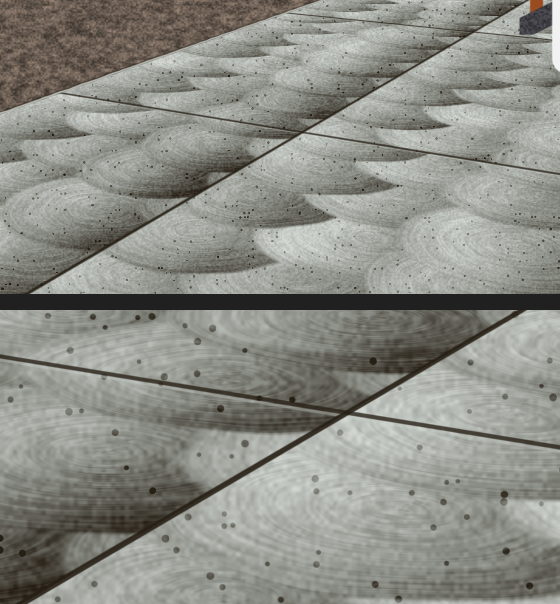
Top, the full canvas; bottom, a detail of the centre.
A WebGL 2 fragment shader for this pattern:

```glsl
#version 300 es
precision highp float;
// Swirl-finished concrete slabs seen in perspective beside a strip of bare soil.
// Two vanishing points give slab coordinates; each slab holds a 3 by 6 lattice of
// overlapping brushed fans, layered from near to far, with grooves, pits and joints.
uniform vec2 u_resolution;
out vec4 outColor;

const vec3 SHADOW = vec3(0.15, 0.12, 0.08);
const vec3 STONE = vec3(0.52, 0.53, 0.50);
const vec3 PALE = vec3(0.82, 0.84, 0.82);
const vec3 SOIL = vec3(0.40, 0.35, 0.31);
const vec3 WOOD = vec3(0.60, 0.30, 0.12);
const vec3 SLATE = vec3(0.25, 0.25, 0.27);
const vec2 FANS = vec2(3.0, 6.0); // fans across and along one slab

float hash(vec2 p) {
  vec3 q = fract(p.xyx * 0.1031);
  q += dot(q, q.yzx + 33.33);
  return fract((q.x + q.y) * q.z);
}

float noise(vec2 p) {
  vec2 i = floor(p), f = fract(p);
  f = f * f * (3.0 - 2.0 * f);
  return mix(mix(hash(i), hash(i + vec2(1, 0)), f.x),
             mix(hash(i + vec2(0, 1)), hash(i + vec2(1, 1)), f.x), f.y);
}

float fbm(vec2 p) {
  float sum = 0.0, gain = 0.5;
  for (int k = 0; k < 4; k++) {
    sum += gain * noise(p);
    p = p * 2.03 + 17.1;
    gain *= 0.5;
  }
  return sum;
}

float box(vec2 p, vec2 halfSize, float radius) {
  vec2 d = abs(p) - halfSize + radius;
  return length(max(d, 0.0)) + min(max(d.x, d.y), 0.0) - radius;
}

// Opacity of a line of given half width, smoothed over one pixel
float line(float dist, float halfWidth, float px) {
  return 1.0 - smoothstep(halfWidth - 0.5 * px, halfWidth + px, abs(dist));
}

// Image position to slab units: one unit per slab in each direction
vec2 toSlab(vec2 p) {
  float depth = 1.619 - p.y;
  vec2 rays = (p.x - vec2(2.851, -5.545)) / depth;
  return (rays - vec2(-1.705, 6.15)) / vec2(1.13, 3.68);
}

// Tone of one fan: bright on the left sweep, dark toward the right tip
float fanTone(vec2 q, float r, float seed) {
  float angle = atan(q.x, -q.y);
  float groove = noise(vec2(r * 34.0 + seed * 50.0, angle * 1.5 + seed * 9.0));
  float fine = noise(vec2(r * 75.0, angle * 2.5 + seed * 31.0));
  float tone = 0.83 - 0.40 * smoothstep(-0.55, 0.75, q.x) - 0.12 * smoothstep(0.6, 1.0, r);
  return tone + 0.13 * (groove - 0.5) + 0.10 * (fine - 0.5) + 0.14 * (seed - 0.5);
}

// Fans of one slab, painted in order so that farther ones lie on top
float fans(vec2 local, vec2 slab) {
  vec2 g = local * FANS, cell = floor(g);
  float tone = 0.45;
  for (int j = -2; j <= 2; j++) {
    for (int i = -2; i <= 2; i++) {
      vec2 id = cell + vec2(i, j);
      vec2 key = id + slab * 23.0 + 100.0;
      float seed = hash(key);
      vec2 jitter = 0.24 * (vec2(hash(key + 7.3), hash(key + 3.9)) - 0.5);
      vec2 center = id + vec2(0.5, 0.25 + 0.5 * mod(id.x + 40.0, 2.0)) + jitter;
      vec2 q = (g - center) / (0.78 + 0.15 * seed);
      float r = length(q) + 0.05 * (noise(g * 4.0 + seed * 20.0) - 0.5);
      float cover = 1.0 - smoothstep(0.92, 1.0, r);
      if (cover > 0.0) tone = mix(tone, fanTone(q, r, seed), cover);
    }
  }
  return tone;
}

float pits(vec2 p) {
  vec2 id = floor(p), at = 0.3 + 0.4 * vec2(hash(id + 5.1), hash(id + 9.7));
  float size = 0.10 + 0.16 * hash(id + 2.2);
  return step(0.93, hash(id)) * (1.0 - smoothstep(size, size + 0.15, length(fract(p) - at)));
}

void main() {
  vec2 p = gl_FragCoord.xy / u_resolution.y;
  float px = 1.0 / u_resolution.y;
  vec2 s = toSlab(p), w = fwidth(s), slab = floor(s), local = fract(s);

  // Brushed concrete, duller along the right side of each slab
  float tone = fans(local, slab);
  tone -= 0.20 * smoothstep(0.55, 1.0, local.x) * step(s.x, 0.0);
  tone += 0.28 * (fbm(s * vec2(5.0, 9.0) + 40.0) - 0.47);
  tone += 0.16 * (noise(p * 190.0) - 0.5) - 0.35 * pits(p * 75.0);
  tone = clamp(tone, 0.0, 1.0);
  vec3 color = mix(mix(SHADOW, STONE, min(tone * 2.0, 1.0)), PALE, max(tone * 2.0 - 1.0, 0.0));

  // Joints with a thin worn lip
  vec2 joint = s - round(s);
  color = mix(color, PALE, 0.35 * line(joint.y + 0.007, 0.002, w.y));
  color = mix(color, SHADOW, 0.90 * line(joint.x, 0.0042, w.x));
  color = mix(color, SHADOW, 0.78 * line(joint.y, 0.0032, w.y));

  // Soil and the pale slab edge
  float clods = fbm(p * vec2(38.0, 75.0)), grit = noise(p * 170.0);
  vec3 soil = SOIL * (0.35 + 0.95 * clods + 0.45 * grit);
  float edge = s.x + 1.0 + 0.008 * (noise(p * 60.0) - 0.5);
  color = mix(soil, color, smoothstep(-w.x, w.x, edge));
  color = mix(color, SHADOW, 0.6 * line(edge + 0.012, 0.006, w.x));
  color = mix(color, PALE, 0.8 * line(edge, 0.006, w.x));

  // Post on its footing, and a pale rounded panel at the right border
  float post = box(p - vec2(1.825, 0.98), vec2(0.022, 0.04), 0.0);
  float footing = box(p - vec2(1.83, 0.93 + 0.5 * (p.x - 1.83)), vec2(0.063, 0.04), 0.004);
  footing = max(footing, 0.882 - p.y);
  float panel = box(p - vec2(1.95, 0.92), vec2(0.072, 0.17), 0.05);
  color = mix(color, WOOD, 1.0 - smoothstep(-px, px, post));
  color = mix(color, SLATE * (0.7 + 0.6 * grit), 1.0 - smoothstep(-px, px, footing));
  color = mix(color, vec3(0.95), 1.0 - smoothstep(-px, px, panel));
  outColor = vec4(color, 1.0);
}
```
